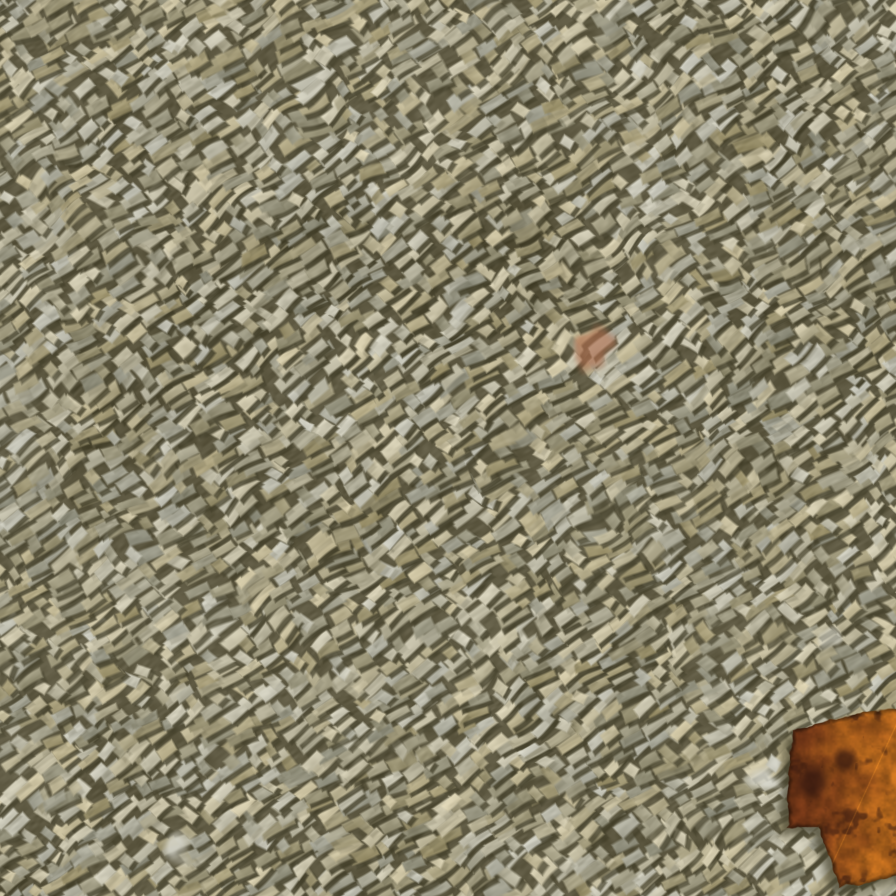
Reproduce this texture procedurally as a three.js fragment shader.

```glsl
varying vec2 vUv;

const vec2 CELL = vec2(0.026, 0.0125);
const vec3 GAP = vec3(0.36, 0.34, 0.25);
const vec3 SHADE = vec3(0.29, 0.275, 0.19);
const vec3 STRAW_DARK = vec3(0.58, 0.56, 0.45);
const vec3 STRAW_LIGHT = vec3(0.83, 0.81, 0.72);
const vec3 PALE = vec3(0.86, 0.86, 0.82);
const vec3 RUST = vec3(0.72, 0.45, 0.32);
const vec3 LEAF_BROWN = vec3(0.40, 0.19, 0.08);
const vec3 LEAF_ORANGE = vec3(0.70, 0.40, 0.11);
const vec3 LEAF_SPOT = vec3(0.20, 0.09, 0.06);

float hash(vec2 p) {
  vec3 q = fract(p.xyx * 0.1031);
  q += dot(q, q.yzx + 33.33);
  return fract((q.x + q.y) * q.z);
}

float noise(vec2 p) {
  vec2 i = floor(p), f = fract(p);
  f = f * f * (3.0 - 2.0 * f);
  float low = mix(hash(i), hash(i + vec2(1.0, 0.0)), f.x);
  float high = mix(hash(i + vec2(0.0, 1.0)), hash(i + 1.0), f.x);
  return mix(low, high, f.y);
}

float fbm(vec2 p) {
  return 0.55 * noise(p) + 0.3 * noise(p * 2.1 + 17.0) + 0.15 * noise(p * 4.3 + 41.0);
}

vec2 turn(vec2 p, float angle) {
  float c = cos(angle), s = sin(angle);
  return vec2(c * p.x + s * p.y, c * p.y - s * p.x);
}

float box(vec2 p, vec2 halfSize) {
  vec2 d = abs(p) - halfSize;
  return length(max(d, 0.0)) + min(max(d.x, d.y), 0.0);
}

float cover(float d, float softness) {
  return 1.0 - smoothstep(-softness, softness, d);
}

float blob(vec2 p, vec2 center, float radius) {
  return 1.0 - smoothstep(0.3 * radius, radius, length(p - center));
}

// Overlapping slanted chips, each casting a shadow on the row below
vec3 chips(vec2 uv) {
  vec2 bend = vec2(noise(uv * 22.0), noise(uv * 22.0 + 50.0)) - 0.5;
  vec2 p = turn(uv + 0.012 * bend, 0.6) + 2.0;
  vec2 home = floor(p / CELL);
  float depth = mix(0.65, 1.05, fbm(uv * 5.0 + 9.0));
  vec3 color = GAP;
  for (float j = -2.0; j <= 2.0; j++) {
    for (float i = -2.0; i <= 2.0; i++) {
      vec2 id = home + vec2(i, j);
      float a = hash(id), b = hash(id + 113.0), c = hash(id + 271.0);
      float tone = hash(id + 419.0), hue = hash(id + 587.0);
      float crossed = step(0.77, c);
      vec2 center = (id + 0.5 + 0.75 * (vec2(a, b) - 0.5)) * CELL;
      vec2 halfSize = CELL * vec2(mix(0.4, 0.7, b), mix(0.4, 0.56, a));
      halfSize.x *= 1.0 - 0.4 * crossed;
      float tilt = 0.4 * (tone - 0.5) - 1.35 * crossed;
      vec2 q = turn(p - center, tilt);
      vec2 below = turn(p - center - vec2(0.0015, -0.0058), tilt);
      float strength = depth * mix(0.2, 1.0, step(0.47, hue));
      color = mix(color, SHADE, strength * cover(box(below, halfSize), 0.0018));
      vec3 chip = mix(STRAW_DARK, STRAW_LIGHT, tone);
      chip += 0.05 * (fract(hue * 7.0) - 0.5) * vec3(1.0, 0.2, -1.6);
      chip += 0.035 * q.y / halfSize.y;
      color = mix(color, chip, 0.96 * cover(box(q, halfSize), 0.0018));
    }
  }
  return color + 0.07 * (noise(p * vec2(110.0, 300.0)) - 0.5);
}

// Torn leaf outline: three trimmed sides and a notch at the lower left
float leafShape(vec2 p) {
  p += 0.007 * (vec2(fbm(p * 70.0), fbm(p * 70.0 + 30.0)) - 0.5);
  float top = p.y - 0.186 - 0.3 * (p.x - 0.888) + 0.8 * pow(max(p.x - 0.888, 0.0), 2.0);
  float left = 0.879 + 0.08 * max(p.y - 0.11, 0.0) - p.x;
  float bottom = 0.01 + 0.18 * (p.x - 0.9375) - p.y;
  float notch = min(0.077 - p.y, 0.914 + 0.35 * (0.075 - p.y) - p.x);
  return max(max(top, left), max(bottom, notch));
}

vec3 leafColor(vec2 p, float edge) {
  float warmth = smoothstep(0.89, 1.0, p.x + 0.08 * (fbm(p * 32.0) - 0.5));
  vec3 color = mix(LEAF_BROWN, LEAF_ORANGE, warmth);
  color *= 0.72 + 0.6 * fbm(p * 85.0);
  float spots = max(blob(p, vec2(0.907, 0.128), 0.025), blob(p, vec2(0.943, 0.152), 0.018));
  spots = max(spots, 0.8 * smoothstep(0.62, 0.8, fbm(p * 55.0 + 7.0)));
  color = mix(color, LEAF_SPOT, 0.7 * spots);
  float vein = abs(p.x - 0.94 - 0.46 * (p.y - 0.06));
  color += vec3(0.13, 0.09, 0.02) * cover(vein - 0.0005, 0.0015);
  return color * mix(0.6, 1.0, smoothstep(0.0, 0.006, -edge));
}

void main() {
  vec2 uv = vUv;
  vec3 color = chips(uv) + 0.08 * (fbm(uv * 7.0) - 0.5);

  // Stray pale flecks and a rusty stain
  vec2 ragged = uv + 0.02 * (vec2(noise(uv * 60.0), noise(uv * 60.0 + 20.0)) - 0.5);
  float pale = max(blob(ragged, vec2(0.853, 0.13), 0.023), blob(ragged, vec2(0.2, 0.056), 0.022));
  pale = max(pale, 0.7 * blob(ragged, vec2(0.927, 0.29), 0.016));
  color = mix(color, PALE, 0.8 * pale);
  color = mix(color, RUST, 0.6 * blob(ragged, vec2(0.661, 0.612), 0.031));

  // Leaf with its soft shadow
  float shadow = cover(leafShape(uv + vec2(0.008, 0.009)), 0.009);
  color = mix(color, SHADE, 0.7 * shadow);
  float edge = leafShape(uv);
  color = mix(color, leafColor(uv, edge), cover(edge, 0.0012));
  gl_FragColor = vec4(color, 1.0);
}
```
